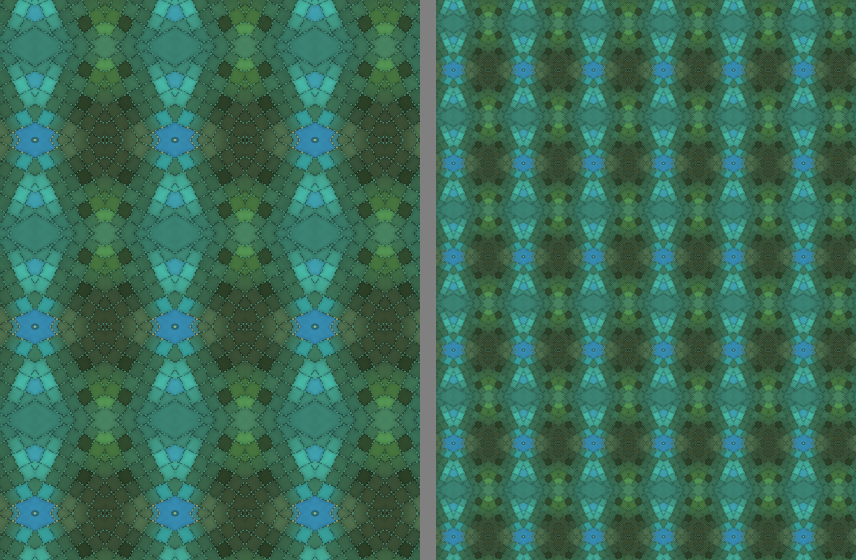
Left, the tile; right, the same tile 2 across and 2 down.
A Shadertoy shader for this pattern:

```glsl
// Mirrored patchwork of tilted teal, green and blue tiles with beaded seams.

const float REPEATS = 3.0;                      // repeats across and down
const float HALF_HEIGHT = 4.0 / 3.0;            // folded cell height; its width is 1
const vec2 ACROSS = vec2(0.891, -0.454);        // tile axes
const vec2 ALONG = vec2(0.454, 0.891);
const vec2 TILE = vec2(0.190, 0.217);
const vec2 FIRST_TILE = vec2(0.09, 0.59);

float hash(vec2 cell) {
    return fract(sin(dot(cell, vec2(12.99, 78.23))) * 437.58);
}

// Mirror every repeat into one quarter, starting at the blue star.
vec2 foldRepeat(vec2 uv, float count) {
    vec2 t = fract(uv * count + 0.25);
    return abs(t - 0.5) * 2.0 * vec2(1.0, HALF_HEIGHT);
}

// Layered sines for bent seams.
vec2 wobble(vec2 p) {
    return 0.010 * sin(p.yx * vec2(7.0, 6.0) + vec2(0.4, 1.9))
         + 0.004 * sin(p.yx * vec2(43.0, 37.0) + p * 19.0);
}

float mottle(vec2 p) {
    return sin(p.x * 23.0 + 2.0 * sin(p.y * 9.0)) * 0.6
         + sin(p.y * 41.0 - p.x * 31.0) * 0.4;
}

// Signed distance to a faceted patch around a mirror corner.
float medallion(vec2 p, float top, float side) {
    return max(dot(p, ALONG) - top, dot(p, vec2(0.75, -0.66)) - side);
}

// Give a medallion one colour centre and its own outline.
void addMedallion(float dist, vec2 middle, inout vec2 centre, inout float seam) {
    if (dist < 0.0) {
        centre = middle;
        seam = -dist;
    } else {
        seam = min(seam, dist);
    }
}

vec3 blob(vec3 col, vec2 p, vec2 centre, vec2 radius, vec3 tint) {
    vec2 d = (p - centre) / radius;
    float r = dot(d, d);
    return mix(col, tint, exp(-r * r));
}

vec3 palette(vec2 p) {
    vec2 slanted = vec2(p.x - 0.51 * (p.y - 0.59), p.y);
    vec3 col = vec3(0.23, 0.43, 0.32);
    col = blob(col, p, vec2(0.00, 1.33), vec2(0.62, 0.42), vec3(0.22, 0.49, 0.43));
    col = blob(col, p, vec2(1.00, 0.15), vec2(0.58, 0.55), vec3(0.22, 0.29, 0.19));
    col = blob(col, p, vec2(0.48, 0.00), vec2(0.20, 0.22), vec3(0.33, 0.46, 0.32));
    col = blob(col, p, vec2(0.95, 0.90), vec2(0.24, 0.24), vec3(0.27, 0.45, 0.24));
    col = blob(col, p, vec2(1.00, 1.10), vec2(0.16, 0.15), vec3(0.33, 0.59, 0.33));
    col = blob(col, p, vec2(1.00, 1.33), vec2(0.30, 0.17), vec3(0.29, 0.53, 0.39));
    col = blob(col, p, vec2(0.72, 0.99), vec2(0.11), vec3(0.18, 0.28, 0.17));
    col = blob(col, p, vec2(0.69, 0.52), vec2(0.11), vec3(0.17, 0.25, 0.15));
    col = blob(col, slanted, vec2(0.00, 0.75), vec2(0.20, 0.29), vec3(0.29, 0.75, 0.68));
    col = blob(col, p, vec2(0.18, 0.31), vec2(0.16, 0.15), vec3(0.22, 0.63, 0.61));
    col = blob(col, p, vec2(0.02, 0.88), vec2(0.11, 0.10), vec3(0.24, 0.61, 0.66));
    return blob(col, p, vec2(0.0), vec2(0.28, 0.20), vec3(0.22, 0.57, 0.72));
}

void mainImage(out vec4 fragColor, in vec2 fragCoord) {
    vec2 uv = fragCoord / iResolution.xy;
    float pixel = 2.0 * REPEATS / iResolution.x;
    vec2 folded = foldRepeat(uv, REPEATS);
    vec2 p = folded + wobble(folded);

    // Tilted tile grid
    vec2 grid = vec2(dot(p - FIRST_TILE, ACROSS), dot(p - FIRST_TILE, ALONG)) / TILE;
    vec2 cell = floor(grid + 0.5);
    vec2 inset = (0.5 - abs(grid - cell)) * TILE;
    float seam = min(inset.x, inset.y);
    vec2 steps = cell * TILE;
    vec2 centre = FIRST_TILE + ACROSS * steps.x + ALONG * steps.y;

    // Patches at three mirror corners
    vec2 fromTop = vec2(p.x, HALF_HEIGHT - p.y);
    vec2 fromCorner = vec2(1.0 - p.x, HALF_HEIGHT - p.y);
    float star = medallion(p, 0.241, 0.165);
    addMedallion(star, vec2(0.0), centre, seam);
    addMedallion(medallion(fromTop, 0.25, 0.25), vec2(0.0, HALF_HEIGHT), centre, seam);
    addMedallion(medallion(fromCorner, 0.15, 0.12), vec2(1.0, HALF_HEIGHT), centre, seam);

    // Tile colour with a soft gradient and slight wear
    vec3 col = palette(mix(centre, p, 0.28));
    col *= 0.95 + 0.10 * hash(floor(centre * 50.0 + 0.5)) + 0.025 * mottle(p);
    col *= 0.90 + 0.10 * smoothstep(0.0, 0.06, seam);

    // Alternating dark and light beads, gold around the star
    float bead = smoothstep(-0.35, 0.65, sin(folded.x * 95.0) * sin(folded.y * 95.0 + 0.8));
    float gold = smoothstep(0.05, 0.01, abs(star)) * smoothstep(0.08, 0.2, folded.x);
    vec3 light = mix(vec3(0.30, 0.62, 0.52), vec3(0.78, 0.65, 0.29), gold);
    vec3 thread = mix(col * 0.55, light, bead);
    float line = 1.0 - smoothstep(0.007 - 0.5 * pixel, 0.007 + 0.7 * pixel, seam);
    col = mix(col, thread, line * 0.8);

    // Small eye in the star
    float eye = length(folded * vec2(0.8, 1.0));
    float ring = 1.0 - smoothstep(0.008, 0.008 + pixel, abs(eye - 0.032));
    col = mix(col, vec3(0.16, 0.34, 0.36), ring * 0.7);
    col = mix(col, vec3(0.62, 0.72, 0.45), 1.0 - smoothstep(0.008, 0.008 + pixel, eye));

    fragColor = vec4(col, 1.0);
}
```
